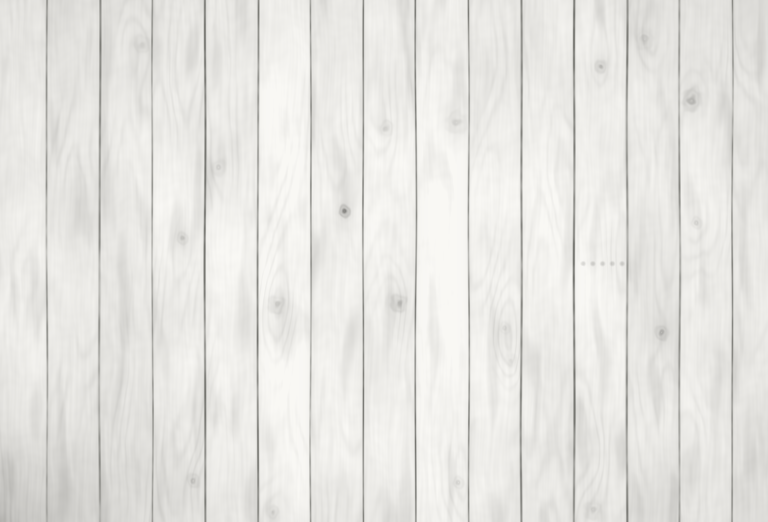
Give the GLSL for this texture, as a Shadertoy shader.

```glsl
// Whitewashed vertical wooden planks with thin worn seams, soft grain, knots and a vignette.
#define PLANKS 14.57                    // planks across the canvas
#define FIRST_OFFSET 0.108              // part of the first plank cut off at the left
#define SEAM_HALF_WIDTH 0.0165          // in plank widths
#define SEAM_COLOR vec3(0.46, 0.46, 0.44)
#define PAINT_TONE 0.970
#define PAINT_TINT vec3(0.003, -0.001, -0.015)
#define GRAIN_DEPTH 0.032
#define KNOT_CHANCE 0.5
#define DARK_KNOT vec2(6.65, 5.90)      // position in plank widths
#define NAIL_ROW vec2(11.17, 4.90)      // first of five nail marks
#define NAIL_STEP 0.185
#define VIGNETTE 0.23

float hash(vec2 p) {
    vec3 q = fract(p.xyx * vec3(0.1031, 0.1030, 0.0973));
    q += dot(q, q.yzx + 33.33);
    return fract((q.x + q.y) * q.z);
}

float cornerSlope(vec2 cell, vec2 offset) {
    float angle = 6.2832 * hash(cell);
    return dot(vec2(cos(angle), sin(angle)), offset);
}

// Gradient noise, about -0.7 to 0.7
float noise(vec2 p) {
    vec2 i = floor(p), f = p - i;
    vec2 s = f * f * f * (f * (f * 6.0 - 15.0) + 10.0);
    vec2 e = vec2(1.0, 0.0);
    return mix(mix(cornerSlope(i, f), cornerSlope(i + e.xy, f - e.xy), s.x),
               mix(cornerSlope(i + e.yx, f - e.yx), cornerSlope(i + e.xx, f - e.xx), s.x), s.y);
}

// x: darkness of the knot, y: how far it pushes the grain aside
vec2 knot(vec2 d, float size, float depth) {
    float r = length(d * vec2(1.0, 0.85)) / size + 0.5 * noise(d * 7.0 + size * 90.0);
    float core = exp(-r * r) * (0.75 + 0.25 * sin(r * 7.0));
    float plume = 0.18 * exp(-dot(d * d, vec2(16.0, 2.5)));
    return vec2(depth * (core + plume), exp(-dot(d * d, vec2(12.0, 2.0))));
}

// Sum of the knots scattered along one plank
vec2 plankKnots(vec2 p, float id) {
    vec2 sum = vec2(0.0);
    for (int i = 0; i < 3; i++) {
        vec2 key = vec2(id + 3.0, float(i) * 7.0 + 11.0);
        float present = step(hash(key), KNOT_CHANCE);
        vec2 center = vec2(id + mix(0.15, 0.85, hash(key + 31.0)),
                           3.3 * (float(i) + hash(key + 57.0)));
        float size = mix(0.08, 0.16, hash(key + 73.0));
        sum += present * knot(p - center, size, mix(0.06, 0.20, hash(key + 91.0)));
    }
    return sum;
}

// Brightness change from growth rings, fibres, saw marks and worn paint
float woodGrain(vec2 p, float id, float bulge) {
    vec2 g = p + vec2(id * 17.3, id * 5.1);
    g += vec2(0.07, 0.25) * noise(g * vec2(2.3, 0.8) + 5.0);
    float field = 5.0 * noise(g * vec2(1.3, 0.27)) + 1.6 * bulge + 0.2 * noise(g * vec2(7.0, 2.0));
    float rings = pow(0.5 + 0.5 * sin(6.2832 * field), 2.5);
    float ringPatch = smoothstep(-0.3, 0.35, noise(g * vec2(0.9, 0.45) + 40.0) + 0.4 * bulge);
    float fibres = noise(g * vec2(19.0, 1.1)) + 0.7 * noise(g * vec2(9.0, 2.6) + 9.0);
    float mottle = noise(g * vec2(4.0, 7.0) + 23.0);
    float worn = smoothstep(0.08, 0.5, noise(g * vec2(3.2, 0.6) + 61.0));
    return GRAIN_DEPTH * (0.65 * fibres + 0.3 * mottle - rings * ringPatch) - 0.055 * worn;
}

// Darkness of the seam nearest to p, worn thin in places
float seam(vec2 p, float pixel) {
    float index = floor(p.x + 0.5);
    float drift = 0.03 * noise(vec2(index * 9.7, p.y * 0.3));
    float d = abs(p.x - index - drift);
    float wear = noise(vec2(index * 3.7, p.y * 0.7)) + 0.5 * noise(vec2(index * 5.3, p.y * 4.0));
    float width = SEAM_HALF_WIDTH * mix(0.75, 1.2, hash(vec2(index, 5.0)));
    float strength = clamp(mix(0.45, 0.9, hash(vec2(index, 19.0))) + 0.5 * wear, 0.15, 1.0);
    float line = 1.0 - smoothstep(width - pixel, width + pixel, d);
    return clamp(line * strength + 0.07 * exp(-d * 20.0), 0.0, 1.0);
}

// Short row of five faint round marks
float nailMarks(vec2 p, float pixel) {
    vec2 d = p - NAIL_ROW;
    d.x -= NAIL_STEP * clamp(floor(d.x / NAIL_STEP + 0.5), 0.0, 4.0);
    return 1.0 - smoothstep(0.03 - pixel, 0.05 + pixel, length(d));
}

void mainImage(out vec4 fragColor, in vec2 fragCoord) {
    vec2 uv = fragCoord / iResolution.xy;
    float pixel = PLANKS / iResolution.x;
    vec2 p = fragCoord * pixel + vec2(FIRST_OFFSET, 0.0);
    float id = floor(p.x);

    // Painted boards
    vec2 knots = plankKnots(p, id);
    if (id == floor(DARK_KNOT.x)) knots += knot(p - DARK_KNOT, 0.09, 0.38);
    float tone = PAINT_TONE + 0.034 * (hash(vec2(id, 47.0)) - 0.5);
    tone += woodGrain(p, id, knots.y) - knots.x;
    tone += 0.04 * noise(p * vec2(0.6, 0.4) + 80.0) + 0.03 * noise(p * vec2(1.1, 0.9) + id * 7.0);
    tone -= 0.13 * nailMarks(p, pixel);

    // Darker borders, most of all the lower left corner
    vec2 c = uv - 0.5;
    tone -= VIGNETTE * dot(c * c, vec2(1.15, 0.7)) + 0.16 * exp(-11.0 * length(uv));

    vec3 color = vec3(min(tone, 0.972)) + PAINT_TINT;
    color = mix(color, SEAM_COLOR, seam(p, pixel));
    fragColor = vec4(clamp(color, 0.0, 1.0), 1.0);
}
```
